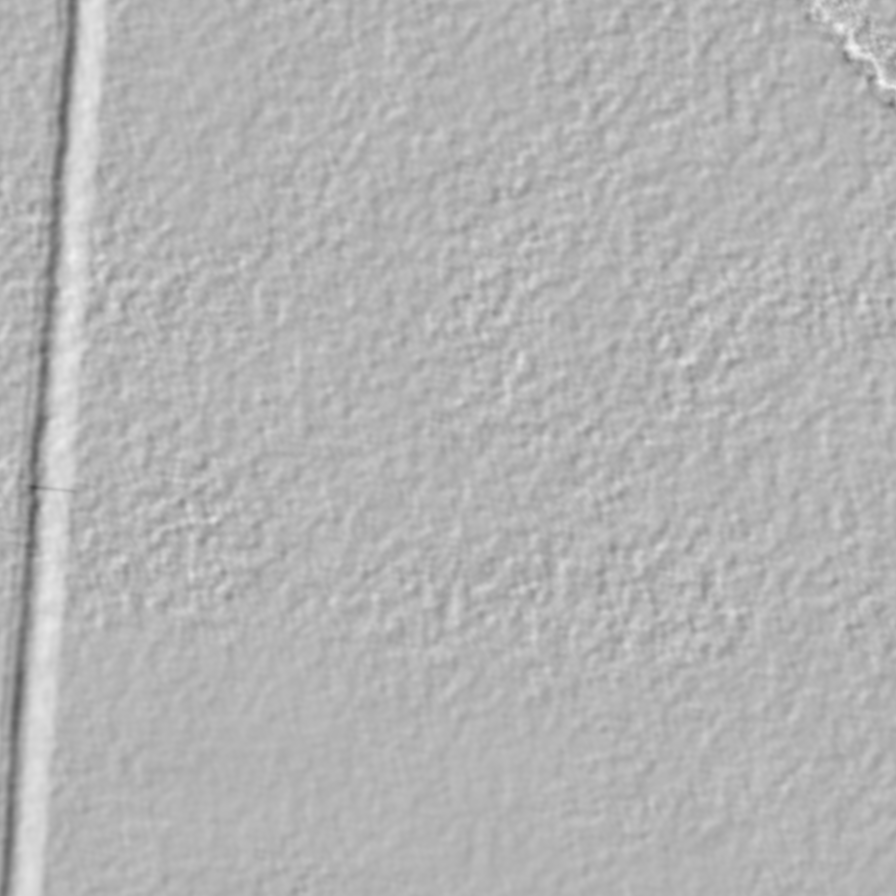
Write a WebGL 2 fragment shader that draws this texture.

```glsl
#version 300 es
precision highp float;

uniform vec2 u_resolution;
out vec4 outColor;

const float BASE_GREY = 0.703;
const vec2 LIGHT_AXIS = vec2(0.8, -0.6);

float hash(vec2 cell) {
    vec3 q = fract(cell.xyx * vec3(0.1031, 0.1030, 0.0973));
    q += dot(q, q.yzx + 33.33);
    return fract((q.x + q.y) * q.z);
}

float valueNoise(vec2 p) {
    vec2 cell = floor(p);
    vec2 f = fract(p);
    vec2 w = f * f * f * (f * (f * 6.0 - 15.0) + 10.0);
    float low = mix(hash(cell), hash(cell + vec2(1.0, 0.0)), w.x);
    float high = mix(hash(cell + vec2(0.0, 1.0)), hash(cell + vec2(1.0)), w.x);
    return mix(low, high, w.y);
}

float terrain(vec2 p, float frequency) {
    float height = 0.0;
    float weight = 0.6;
    for (int octave = 0; octave < 3; octave++) {
        height += weight * valueNoise(p * frequency + float(octave) * 17.3);
        p = mat2(0.88, 0.47, -0.47, 0.88) * p;
        frequency *= 1.55;
        weight *= 0.6;
    }
    return height;
}

// Directional slope of the terrain along the light axis
float emboss(vec2 p, float frequency, float reach) {
    vec2 stride = LIGHT_AXIS * reach;
    return terrain(p + stride, frequency) - terrain(p - stride, frequency);
}

float ridge(float distanceToLine, float width) {
    float t = distanceToLine / width;
    return exp(-t * t);
}

float band(float x, float left, float right, float softness) {
    return smoothstep(left - softness, left + softness, x)
         - smoothstep(right - softness, right + softness, x);
}

// Rough middle ground, calmer toward the bottom and the upper left
float roughness(vec2 p) {
    float lowerEdge = 0.36 - 0.2 * p.x;
    float rough = smoothstep(-0.08, 0.08, p.y - lowerEdge);
    float calmTop = smoothstep(0.6, 1.0, p.y) * (1.0 - 0.5 * p.x);
    float patches = mix(0.7, 1.3, valueNoise(p * 9.0 + 4.0));
    return mix(0.5, 1.0, rough) * (1.0 - 0.4 * calmTop) * patches;
}

// Dark wall and bright wall of the long trench
float trench(vec2 p, float grain) {
    float wobble = 0.003 * (valueNoise(vec2(3.0, p.y * 26.0)) - 0.5);
    float darkLine = 0.005 + 0.066 * p.y + 0.011 * p.y * p.y + wobble;
    float brightLine = 0.031 + 0.074 * p.y + 0.5 * wobble;
    float streaks = valueNoise(vec2(p.x * 50.0 - p.y * 25.0, p.y * 45.0 + p.x * 60.0));
    float bright = band(p.x, brightLine - 0.014, brightLine + 0.015, 0.006);
    float dark = ridge(p.x - darkLine, 0.0068);
    float shade = bright * (0.115 + 0.05 * (streaks - 0.5));
    shade += 0.035 * ridge(p.x - brightLine, 0.007);
    shade -= dark * mix(0.23, 0.31, valueNoise(vec2(8.0, p.y * 14.0)));
    shade -= 0.06 * ridge(p.x - darkLine + 0.014, 0.004);
    shade += 0.025 * ridge(p.x - darkLine + 0.022, 0.004);

    // Narrow crack across the trench
    float crack = ridge(p.y - 0.455 + 0.1 * (p.x - 0.05), 0.0025);
    shade -= 0.10 * crack * band(p.x, 0.034, 0.084, 0.005);
    return shade + grain * (1.0 - 0.4 * bright);
}

// Broken bank cutting the upper right corner
float bank(vec2 p) {
    vec2 normal = normalize(vec2(0.081, 0.072));
    vec2 along = vec2(normal.y, -normal.x);
    vec2 local = p - vec2(0.911, 0.990);
    float side = dot(local, normal);
    float run = dot(local, along);
    side += 0.010 * (valueNoise(vec2(run * 45.0, 2.0)) - 0.5);
    float clumps = valueNoise(vec2(run * 95.0, side * 110.0));
    float shade = ridge(side - 0.004, 0.008) * (0.02 + 0.20 * clumps);
    shade -= ridge(side + 0.010, 0.008) * 0.15 * (1.0 - clumps);
    float rubble = smoothstep(-0.025, 0.0, side) * (1.0 - smoothstep(0.03, 0.06, side));
    return shade + rubble * 0.22 * emboss(p, 105.0, 0.004);
}

void main() {
    vec2 uv = gl_FragCoord.xy / u_resolution;
    float grain = 0.21 * roughness(uv) * emboss(uv, 68.0, 0.0038);
    float broad = 0.018 * (valueNoise(uv * 14.0 + 9.0) - 0.5);
    float grey = BASE_GREY + broad + trench(uv, grain) + bank(uv);
    outColor = vec4(vec3(clamp(grey, 0.0, 1.0)), 1.0);
}
```
